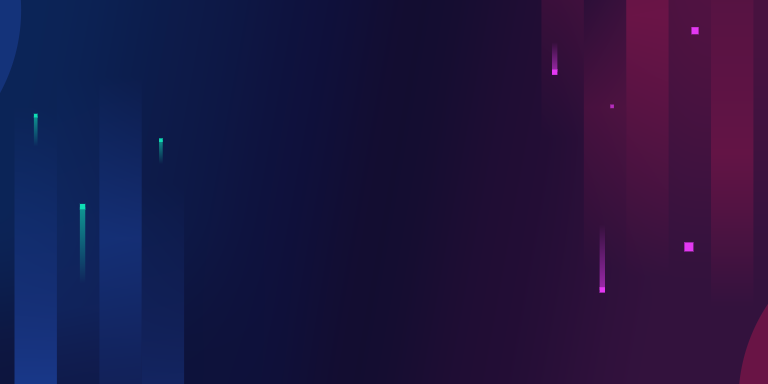
This background is drawn by a Shadertoy shader. Its source:

```glsl
// Dark tech backdrop: a slanted navy-to-plum ramp with soft fading columns,
// two corner discs and small square sparks that drag glowing tails.
// All lengths are in canvas heights, so x runs 0..2 and y runs 0..1.

#define COLUMN_WIDTH 0.1104
#define LEFT_START 0.0378
#define RIGHT_START 1.410
#define RAMP_SLANT 0.18
#define DISC_RADIUS 0.453
#define TAIL_ALPHA 0.62

const vec3 BLUE = vec3(0.10, 0.23, 0.56);
const vec3 CRIMSON = vec3(0.43, 0.08, 0.28);
const vec3 MINT = vec3(0.06, 0.87, 0.71);
const vec3 PINK = vec3(0.89, 0.22, 0.95);

// Columns, left group of four then right group of five:
// height of the peak, fade length above, fade length below, strength
const vec4 COLUMNS[9] = vec4[9](
    vec4(0.00, 0.72, 1.00, 0.92), vec4(0.20, 0.60, 0.50, 0.30),
    vec4(0.38, 0.42, 0.90, 0.62), vec4(0.00, 0.52, 1.00, 0.45),
    vec4(1.00, 1.00, 0.36, 0.32), vec4(0.72, 0.30, 0.42, 0.42),
    vec4(0.96, 1.00, 0.68, 0.92), vec4(1.00, 1.00, 0.70, 0.22),
    vec4(0.60, 0.80, 0.40, 0.78));

// Sparks: centre, side length, signed tail length (zero for none)
const vec4 SPARKS[8] = vec4[8](
    vec4(0.093, 0.699, 0.0095, -0.080), vec4(0.419, 0.635, 0.0095, -0.062),
    vec4(0.215, 0.462, 0.0140, -0.200), vec4(1.4445, 0.812, 0.0140, 0.078),
    vec4(1.5685, 0.245, 0.0140, 0.170), vec4(1.810, 0.920, 0.0185, 0.0),
    vec4(1.594, 0.723, 0.0095, 0.0), vec4(1.794, 0.357, 0.0235, 0.0));

// Antialiased fill of a signed distance
float fill(float dist) {
    return clamp(0.5 - dist * iResolution.y, 0.0, 1.0);
}

float box(vec2 p, vec2 halfSize) {
    vec2 d = abs(p) - halfSize;
    return max(d.x, d.y);
}

// Slanted horizontal ramp with a warm upper-right and a dim lower-left corner
vec3 backdrop(vec2 p) {
    float t = p.x - RAMP_SLANT * (p.y - 0.5);
    vec3 col = mix(vec3(0.045, 0.14, 0.34), vec3(0.05, 0.10, 0.28), smoothstep(0.0, 0.5, t));
    col = mix(col, vec3(0.058, 0.065, 0.235), smoothstep(0.40, 0.80, t));
    col = mix(col, vec3(0.075, 0.05, 0.19), smoothstep(0.72, 1.02, t));
    col = mix(col, vec3(0.13, 0.05, 0.205), smoothstep(1.0, 1.36, t));
    col = mix(col, vec3(0.20, 0.07, 0.24), smoothstep(1.30, 1.80, t));

    float warm = smoothstep(1.40, 1.85, p.x) * smoothstep(0.2, 1.0, p.y);
    col = mix(col, vec3(0.30, 0.07, 0.25), 0.8 * warm);
    float dim = (1.0 - smoothstep(0.0, 0.45, p.y)) * (1.0 - smoothstep(0.4, 0.9, p.x));
    return mix(col, vec3(0.052, 0.065, 0.215), 0.75 * dim);
}

vec3 addColumns(vec3 col, vec2 p) {
    for (int i = 0; i < 9; i++) {
        bool isLeft = i < 4;
        float slot = float(isLeft ? i : i - 4) + 0.5;
        float center = (isLeft ? LEFT_START : RIGHT_START) + slot * COLUMN_WIDTH;
        vec4 c = COLUMNS[i];
        float rise = 1.0 + (p.y - c.x) / c.z;
        float fall = 1.0 - (p.y - c.x) / c.y;
        float glow = clamp(min(rise, fall), 0.0, 1.0) * c.w;
        float band = fill(abs(p.x - center) - 0.5 * COLUMN_WIDTH);
        col = mix(col, isLeft ? BLUE : CRIMSON, band * glow);
    }
    return col;
}

vec3 addSparks(vec3 col, vec2 p) {
    for (int i = 0; i < 8; i++) {
        vec4 s = SPARKS[i];
        vec2 q = p - s.xy;
        vec3 tint = i < 3 ? MINT : PINK;
        float halfSide = 0.5 * s.z;
        float tailLength = abs(s.w);
        if (tailLength > 0.0) {
            float along = q.y * sign(s.w) / tailLength;
            float tail = step(0.0, along) * clamp(1.0 - along, 0.0, 1.0);
            col = mix(col, tint, TAIL_ALPHA * tail * fill(abs(q.x) - halfSide));
        }
        float strength = i == 6 ? 0.7 : 1.0;
        col = mix(col, tint, strength * fill(box(q, vec2(halfSide))));
    }
    return col;
}

void mainImage(out vec4 fragColor, in vec2 fragCoord) {
    vec2 p = fragCoord / iResolution.y;
    vec3 col = addColumns(backdrop(p), p);

    // Corner discs
    float upperDisc = length(p - vec2(-0.398, 0.974)) - DISC_RADIUS;
    float lowerDisc = length(p - vec2(2.376, -0.044)) - DISC_RADIUS;
    col = mix(col, vec3(0.08, 0.20, 0.48), fill(upperDisc));
    col = mix(col, vec3(0.41, 0.08, 0.27), fill(lowerDisc));

    fragColor = vec4(addSparks(col, p), 1.0);
}
```
